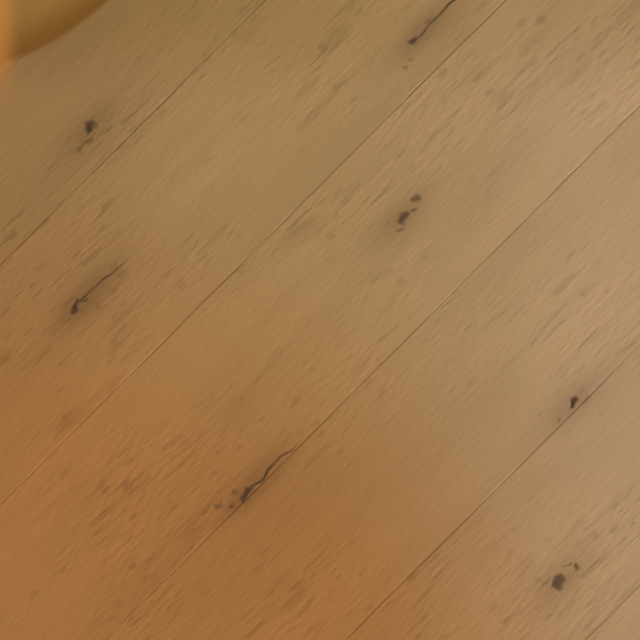
Write a WebGL 2 fragment shader that draws this texture.

```glsl
#version 300 es
precision highp float;

uniform vec2 u_resolution;
out vec4 fragColor;

float hash(vec2 p) {
  vec3 q = fract(vec3(p.xyx) * 0.1031);
  q += dot(q, q.yzx + 33.33);
  return fract((q.x + q.y) * q.z);
}

float noise(vec2 p) {
  vec2 cell = floor(p), f = fract(p);
  f = f * f * (3.0 - 2.0 * f);
  return mix(mix(hash(cell), hash(cell + vec2(1, 0)), f.x),
             mix(hash(cell + vec2(0, 1)), hash(cell + vec2(1, 1)), f.x), f.y);
}

float fbm(vec2 p) {
  float sum = 0.0, weight = 0.5;
  for (int i = 0; i < 4; i++) {
    sum += weight * noise(p);
    p = p * 2.03 + 17.3;
    weight *= 0.5;
  }
  return sum;
}

// Broad lighting: amber low left, pale to the right, dim at the upper left
vec3 floorTone(vec2 uv) {
  vec3 tone = mix(vec3(0.635, 0.5, 0.325), vec3(0.625, 0.425, 0.235),
                  smoothstep(0.9, 0.3, uv.y + 0.45 * uv.x));
  tone = mix(tone, vec3(0.69, 0.56, 0.42), 0.9 * smoothstep(0.5, 1.05, uv.x + 0.1 * uv.y));
  float dim = smoothstep(0.42, 0.0, uv.x) * smoothstep(0.3, 0.75, uv.y);
  tone = mix(tone, vec3(0.55, 0.405, 0.245), 0.6 * dim);
  return tone * (1.0 - 0.09 * smoothstep(0.82, 1.0, uv.y) * vec3(0.7, 0.8, 1.4));
}

// Short raised fibres, sampled along and across the boards
float fibres(vec2 wood) {
  return noise(wood * vec2(38.0, 190.0)) * 0.5 + noise(wood * vec2(85.0, 260.0) + 40.0) * 0.5;
}

// x: dark core, y: soft brown stain
vec2 knots(vec2 wood, vec2 uv) {
  vec2 mark = vec2(0.0);
  vec2 wobble = vec2(noise(uv * 90.0), noise(uv * 90.0 + 50.0)) - 0.5;
  for (int i = 0; i < 7; i++) {
    float id = float(i);
    vec2 spot = fract(id * vec2(0.7549, 0.5698) + vec2(0.12, 0.52));
    vec2 center = vec2(spot.x + spot.y, spot.x - spot.y) * 0.7071;
    vec2 d = wood - center;
    float size = mix(0.003, 0.011, hash(vec2(id, 7.0)));
    float core = length((d + wobble * 0.013) * vec2(0.7, 1.0));
    mark.x = max(mark.x, mix(0.5, 0.85, hash(vec2(id, 3.0))) * smoothstep(size + 0.003, size - 0.005, core));
    mark.y += 0.5 * exp(-dot(d * vec2(0.4, 1.0), d * vec2(0.4, 1.0)) / (size * size * 9.0));

    // Small satellites gathered around each knot
    for (int j = 0; j < 4; j++) {
      vec2 key = vec2(id + 3.0, float(j) + 11.0);
      vec2 offset = (vec2(hash(key), hash(key + 20.0)) - 0.5) * vec2(0.1, 0.05);
      float speck = length((d - offset + wobble * 0.012) * vec2(0.6, 1.0));
      mark.x = max(mark.x, 0.5 * hash(key + 5.0) * smoothstep(0.006, 0.001, speck));
    }

    // Every third knot trails a thin broken crack along the grain
    if (i % 3 == 0) {
      float t = (d.x - 0.055) / 0.07;
      float bend = (noise(vec2(wood.x * 45.0, id)) - 0.5) * 0.007;
      float halfWidth = 0.0018 * max(1.0 - t * t, 0.0);
      float crack = smoothstep(halfWidth + 0.0018, halfWidth - 0.0015, abs(d.y + bend));
      float broken = mix(0.3, 0.75, noise(vec2(wood.x * 60.0, id + 40.0)));
      mark.x = max(mark.x, broken * crack * smoothstep(1.0, 0.5, abs(t)));
      mark.y += 0.35 * exp(-t * t * 1.5 - d.y * d.y * 1500.0);
    }
  }
  return min(mark, vec2(1.0));
}

void main() {
  vec2 uv = gl_FragCoord.xy / u_resolution;
  vec2 wood = vec2(uv.x + uv.y, uv.x - uv.y) * 0.7071;
  float lane = (wood.y - 0.1167) / 0.2652;
  float board = floor(lane);
  vec2 grain = wood + vec2(board * 3.7 + 20.0, 10.0);
  grain.y += 0.012 * noise(grain * vec2(5.0, 9.0));

  // Board tint and cloudy figure
  vec3 color = floorTone(uv);
  color *= 1.0 + 0.03 * (hash(vec2(board + 9.0, 4.0)) - 0.5);
  color *= 1.0 + 0.11 * (fbm(grain * vec2(3.0, 7.0)) - 0.47);
  color *= 1.0 + 0.025 * (noise(grain * vec2(6.0, 55.0)) - 0.5);

  // Embossed fibres and patches of open pores
  float relief = fibres(grain) - fibres(grain + vec2(0.001, 0.0025));
  float patches = smoothstep(0.35, 0.65, fbm(grain * vec2(5.0, 14.0) + 30.0));
  color *= 1.0 + relief * mix(0.06, 0.12, patches);
  float pores = smoothstep(0.72, 0.95, noise(grain * vec2(36.0, 190.0) + 70.0));
  color *= 1.0 - 0.1 * pores * patches;
  float streak = smoothstep(0.7, 1.0, noise(grain * vec2(11.0, 60.0) + 90.0));
  color *= 1.0 - vec3(0.07, 0.08, 0.09) * streak * patches;

  // Knots and cracks
  vec2 mark = knots(wood, uv);
  color *= 1.0 - vec3(0.22, 0.25, 0.25) * mark.y;
  color = mix(color, vec3(0.22, 0.17, 0.13), mark.x);

  // Thin seams, worn unevenly, with a broken lit bevel
  float joint = floor(lane + 0.5);
  float seam = (lane - joint) * 0.2652 + 0.001 * (noise(vec2(wood.x * 30.0, joint + 20.0)) - 0.5);
  float wear = mix(0.3, 1.0, noise(vec2(wood.x * 14.0, joint * 5.0 + 30.0)));
  color *= 1.0 - vec3(0.2, 0.23, 0.26) * wear * smoothstep(0.0022, 0.0003, abs(seam));
  float lit = smoothstep(0.4, 0.9, noise(vec2(wood.x * 18.0, joint * 3.0 + 60.0)));
  color += 0.06 * lit * smoothstep(0.002, 0.0, abs(seam + 0.0025));

  // Amber shadow and glow in the upper left corner
  float edge = uv.y - 0.9 - 0.25 * uv.x - 2.0 * uv.x * uv.x;
  vec3 amber = mix(vec3(0.45, 0.29, 0.11), vec3(0.58, 0.43, 0.21), smoothstep(0.0, 0.08, edge));
  color = mix(color, amber, 0.8 * smoothstep(-0.006, 0.008, edge));
  float glow = smoothstep(0.035, 0.0, uv.x) * smoothstep(0.82, 0.93, uv.y);
  color = mix(color, vec3(0.76, 0.49, 0.24), 0.7 * glow);

  fragColor = vec4(color, 1.0);
}
```
